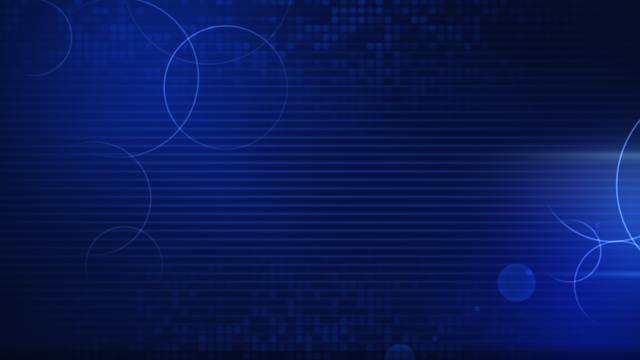
Write a WebGL 1 fragment shader that draws this background.

```glsl
precision highp float;
uniform vec2 u_resolution;

#define LINE_GAP 0.0236
#define LINE_PHASE 0.5713
#define LINE_COLOR vec3(0.045, 0.10, 0.24)
#define DOT_GAP 0.0246
#define DOT_RADIUS 0.40
#define DOT_COLOR vec3(0.012, 0.06, 0.20)
#define RING_WIDTH 0.0016
#define RING_COLOR vec3(0.22, 0.33, 0.46)
#define BASE_COLOR vec3(0.018, 0.042, 0.125)
#define MOTTLE 0.12

float hash(vec2 p) {
  return fract(sin(dot(p, vec2(127.1, 311.7))) * 43758.5);
}

vec2 gradientAt(vec2 cell) {
  float angle = 6.2832 * hash(cell);
  return vec2(cos(angle), sin(angle));
}

float gradientNoise(vec2 p) {
  vec2 i = floor(p), f = fract(p);
  vec2 u = f * f * (3.0 - 2.0 * f);
  vec2 e = vec2(1.0, 0.0);
  float low = mix(dot(gradientAt(i), f), dot(gradientAt(i + e.xy), f - e.xy), u.x);
  float high = mix(dot(gradientAt(i + e.yx), f - e.yx), dot(gradientAt(i + e.xx), f - e.xx), u.x);
  return mix(low, high, u.y);
}

float glow(vec2 p, vec2 center, vec2 size) {
  vec2 q = (p - center) / size;
  return exp(-dot(q, q));
}

// Thin circle, brightest towards the lit direction
float ring(vec2 p, vec2 center, float radius, vec2 lit) {
  vec2 q = p - center;
  float dist = length(q);
  float edge = 1.0 - smoothstep(0.0, RING_WIDTH + 1.0 / u_resolution.y, abs(dist - radius));
  return edge * smoothstep(-0.7, 1.0, dot(q / max(dist, 0.001), lit));
}

// Soft disc with a slightly brighter rim
float bokeh(vec2 p, vec2 center, float radius) {
  float dist = length(p - center);
  float fill = 1.0 - smoothstep(radius - 0.004, radius + 0.002, dist);
  return fill * (0.7 + 0.3 * smoothstep(0.5, 1.0, dist / radius));
}

vec3 backdrop(vec2 p) {
  vec3 c = BASE_COLOR;
  c += vec3(0.010, 0.024, 0.13) * glow(p, vec2(0.85, 0.45), vec2(0.85, 0.60));
  c += vec3(0.008, 0.070, 0.28) * glow(p, vec2(0.42, 0.88), vec2(0.40, 0.38));
  c += vec3(0.003, 0.020, 0.07) * glow(p, vec2(0.50, 0.55), vec2(0.42, 0.32));
  c += vec3(0.003, 0.045, 0.37) * glow(p, vec2(1.68, 0.20), vec2(0.34, 0.32));
  c += vec3(0.060, 0.170, 0.24) * glow(p, vec2(1.80, 0.40), vec2(0.16, 0.20));
  float hazeTop = 1.0 - smoothstep(0.53, 0.66, p.y);
  c += vec3(0.085, 0.105, 0.16) * glow(p, vec2(1.66, 0.51), vec2(0.25, 0.16)) * hazeTop;
  return c * (1.0 + MOTTLE * gradientNoise(p * 4.0));
}

// Scattered dots on a square lattice
float dotField(vec2 p) {
  vec2 grid = (p - vec2(0.8565, 0.921)) / DOT_GAP + 0.5;
  vec2 cell = floor(grid);
  float soft = 0.08 + 1.0 / (DOT_GAP * u_resolution.y);
  float shape = 1.0 - smoothstep(DOT_RADIUS - soft, DOT_RADIUS + soft, length(fract(grid) - 0.5));
  float cluster = 0.5 + gradientNoise(cell * 0.21);
  float present = smoothstep(0.40, 0.95, hash(cell + 7.0) * 0.7 + cluster * 0.5);
  float area = glow(p, vec2(1.02, 0.95), vec2(0.38, 0.20));
  area += 0.55 * glow(p, vec2(0.35, 0.97), vec2(0.40, 0.18));
  area += 0.75 * glow(p, vec2(0.85, 0.06), vec2(0.50, 0.18));
  return shape * present * area;
}

float ringField(vec2 p) {
  float r = 0.75 * ring(p, vec2(0.627, 0.757), 0.171, vec2(-0.6, 0.5));
  r += 0.20 * ring(p, vec2(0.627, 0.757), 0.171, vec2(0.6, -0.5));
  r += 0.55 * ring(p, vec2(0.329, 0.785), 0.222, vec2(1.0, 0.1));
  r += 0.30 * ring(p, vec2(0.093, 0.896), 0.106, vec2(1.0, 0.0));
  r += 0.32 * ring(p, vec2(0.262, 0.449), 0.157, vec2(1.0, 0.1));
  r += 0.25 * ring(p, vec2(0.345, 0.264), 0.106, vec2(0.0, 1.0));
  r += 0.18 * ring(p, vec2(0.579, 1.058), 0.236, vec2(0.0, -1.0));
  r += 0.75 * ring(p, vec2(1.583, 0.303), 0.086, vec2(0.8, -0.2));
  r += 0.70 * ring(p, vec2(1.718, 0.208), 0.122, vec2(-0.5, 0.8));
  r += 1.00 * ring(p, vec2(1.995, 0.514 - 0.028), 0.282, vec2(-1.0, 0.0));
  r += 0.80 * ring(p, vec2(1.701, 0.537), 0.208, vec2(0.1, -1.0)) * smoothstep(0.46, 0.34, p.y);
  return r;
}

void main() {
  vec2 p = gl_FragCoord.xy / u_resolution.y;
  vec3 color = backdrop(p) + DOT_COLOR * dotField(p);

  // Horizontal scan lines with soft halos and darker gaps
  float offset = fract((p.y - LINE_PHASE) / LINE_GAP + 0.5) - 0.5;
  float core = exp(-pow(abs(offset) / 0.14, 2.0));
  float halo = exp(-pow(abs(offset) / 0.32, 2.0));
  float reach = glow(p, vec2(0.92, 0.47), vec2(0.72, 0.33));
  color *= 1.0 - 0.18 * reach * (1.0 - halo);
  color += LINE_COLOR * reach * (0.65 * core + 0.15 * halo);

  // Light streaks from the right edge
  color += vec3(0.13, 0.17, 0.12) * glow(p, vec2(1.80, 0.567), vec2(0.27, 0.014));
  color += vec3(0.03, 0.13, 0.14) * glow(p, vec2(1.78, 0.238), vec2(0.18, 0.008));

  // Discs and fine circles
  float discs = bokeh(p, vec2(1.435, 0.215), 0.054) + bokeh(p, vec2(1.111, 0.002), 0.043);
  discs += bokeh(p, vec2(1.326, 0.143), 0.008) + bokeh(p, vec2(1.208, 0.060), 0.008);
  discs += bokeh(p, vec2(1.470, 0.243), 0.009) + bokeh(p, vec2(1.660, 0.375), 0.008);
  color += vec3(0.02, 0.07, 0.17) * discs + RING_COLOR * ringField(p);

  color *= mix(0.65, 1.0, smoothstep(0.0, 0.05, p.y));
  gl_FragColor = vec4(color, 1.0);
}
```
